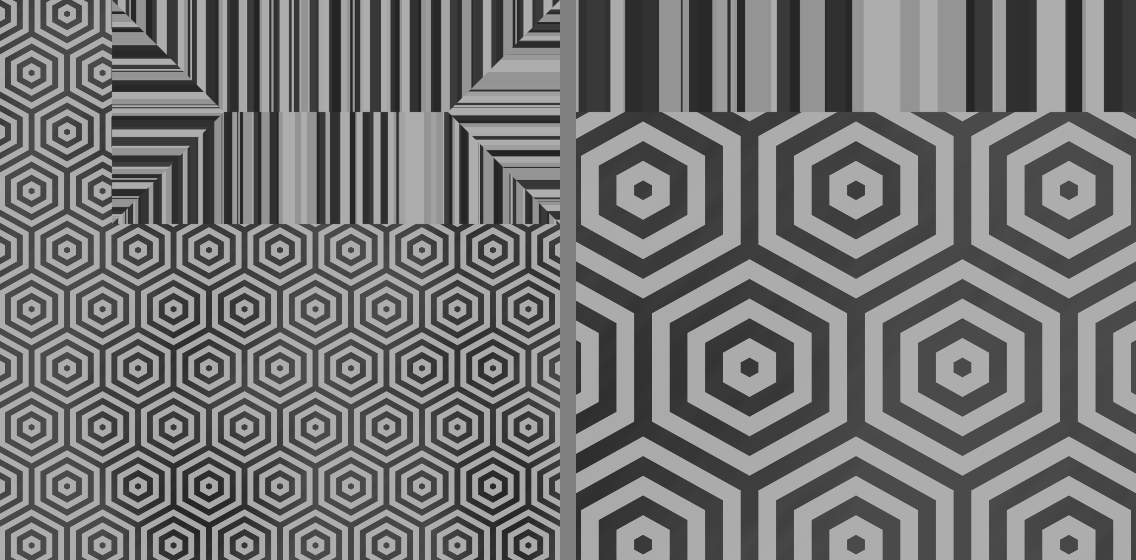
Left, the full canvas; right, a detail of the centre.
Give the GLSL for this pattern, as a WebGL 2 fragment shader.

```glsl
#version 300 es
precision highp float;
// Concentric hexagon rings on a staggered lattice, dark gaps worn by slanted streaks.
// An inset at the upper right holds four mitred panels of irregular bars,
// built from jittered stripe cells with hashed tones.
uniform vec2 u_resolution;
out vec4 fragColor;

float hash(float n) {
    return fract(sin(n * 12.9898 + 4.1) * 43758.547);
}

vec2 gradient(vec2 cell) {
    float angle = 6.2832 * hash(cell.x + 57.0 * cell.y);
    return vec2(cos(angle), sin(angle));
}

float gradientNoise(vec2 p) {
    vec2 i = floor(p), f = p - i;
    vec2 s = f * f * f * (f * (f * 6.0 - 15.0) + 10.0);
    vec2 o = vec2(0.0, 1.0);
    float low = mix(dot(gradient(i), f), dot(gradient(i + o.yx), f - o.yx), s.x);
    float high = mix(dot(gradient(i + o.xy), f - o.xy), dot(gradient(i + o.yy), f - o.yy), s.x);
    return mix(low, high, s.y);
}

// Distance to the centre of the nearest unit hexagon, 0.5 on its border
float hexDistance(vec2 p) {
    vec2 period = vec2(1.0, 1.7320508);
    vec2 a = mod(p + 0.5 * period, period) - 0.5 * period;
    vec2 b = mod(p, period) - 0.5 * period;
    vec2 g = abs(dot(a, a) < dot(b, b) ? a : b);
    return max(g.x, dot(g, vec2(0.5, 0.8660254)));
}

// Soft-edged band from a to b
float band(float t, float a, float b, float px) {
    return smoothstep(a - px, a + px, t) - smoothstep(b - px, b + px, t);
}

// Uneven patches crossed by fine diagonal streaks
float wear(vec2 uv) {
    float columns = 0.5 + 0.5 * cos(6.2832 * (uv.x - 0.34) / 0.53);
    float patches = gradientNoise(uv * vec2(7.0, 5.0) + 3.0);
    vec2 slant = vec2(uv.x + uv.y, uv.y - uv.x);
    float streaks = gradientNoise(slant * vec2(9.0, 70.0));
    float corner = 0.4 * smoothstep(0.3, 0.0, uv.x) * smoothstep(0.5, 0.8, uv.y);
    return clamp(columns * 0.75 + corner + patches * 0.7 + streaks * 0.2 - 0.12, 0.0, 1.0);
}

float hexRings(vec2 uv, float px) {
    vec2 p = (uv - vec2(0.5, 0.5534)) * vec2(1.0, 1.0407) / 0.12674;
    float ring = abs(mod(hexDistance(p) * 12.0 + 1.0, 2.0) - 1.0);
    float light = smoothstep(-1.0, 1.0, (ring - 0.5) / (px * 70.0));
    float worn = wear(uv);
    return mix(mix(0.29, 0.15, worn), 0.68 - 0.02 * worn, light);
}

// Bars along t: each cell holds one light bar, slices vary the tone
float bars(float t, float period, float share, float jitter, float seed, float field, float px) {
    float cell = floor(t / period);
    float h = hash(cell + seed);
    float halfWidth = 0.5 * period * share * (1.0 + jitter * (hash(cell + seed + 31.0) - 0.5));
    float centre = (cell + 0.5 + 0.35 * jitter * (h - 0.5)) * period;
    float light = band(t, centre - halfWidth, centre + halfWidth, px);

    // Some cells carry a thin extra line
    float extra = (cell + 0.96) * period;
    light = max(light, step(0.75, h) * band(t, extra - 0.0025, extra + 0.0015, px));
    light = max(light, field);

    float slice = t / period * 2.6;
    float k = floor(slice);
    float tone = mix(hash(k + seed), hash(k + 1.0 + seed), smoothstep(0.8, 0.95, slice - k));
    float darkTone = mix(0.14, 0.24, tone);
    float lightTone = mix(0.58, 0.68, smoothstep(0.35, 0.6, tone));
    return mix(darkTone, lightTone, light);
}

float mitredPanels(vec2 uv, float px) {
    vec2 q = uv - vec2(0.6, 0.8);
    float topBars = bars(uv.x - 0.5248, 0.0363, 0.45, 0.3, 5.0, 0.0, px);
    float wide = max(band(uv.x, 0.498, 0.562, px), band(uv.x, 0.712, 0.782, px));
    float lowBars = bars(uv.x, 0.0286, 0.46, 0.9, 23.0, wide, px);
    float leftBars = bars(uv.y, 0.0325, 0.5, 0.8, 71.0, 0.0, px);
    float open = band(uv.y, 0.84, 0.903, px);
    float rightBars = bars(uv.y, 0.028, 0.62, 0.7, 113.0, open, px);

    float upright = mix(lowBars, topBars, smoothstep(-px, px, q.y));
    float level = q.x < 0.0 ? leftBars : rightBars;
    float side = smoothstep(-px, px, abs(q.x) - 0.2 - abs(q.y));
    return mix(upright, level, side);
}

void main() {
    vec2 uv = gl_FragCoord.xy / u_resolution;
    float px = 0.7 / min(u_resolution.x, u_resolution.y);

    // Inset covers the upper right four fifths by two fifths
    float inset = smoothstep(-px, px, min(uv.x - 0.2, uv.y - 0.6));
    float grey = mix(hexRings(uv, px), mitredPanels(uv, px), inset);
    fragColor = vec4(vec3(grey), 1.0);
}
```
